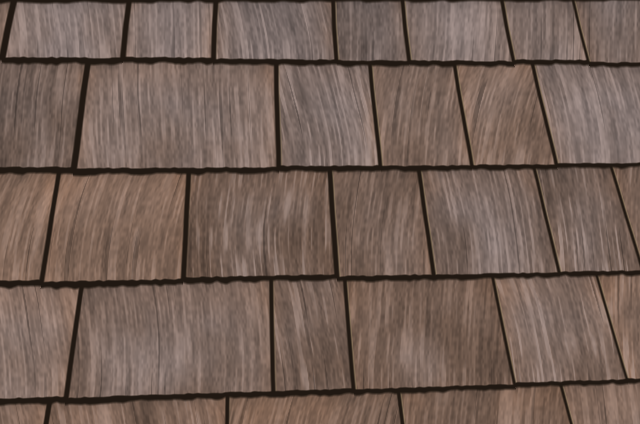
Write a Shadertoy shader that draws this texture.

```glsl
// Weathered wooden shingles in five overlapping courses with dark gaps and butt shadows.
// Each course spaces its joints by a warped formula; value noise, stretched along
// the wood and sheared per shingle, supplies grain, silvering and rust stains.

const int ROWS = 5;
const int MAX_JOINT = 8;
const vec3 BROWN  = vec3(0.485, 0.390, 0.335);
const vec3 GREY   = vec3(0.495, 0.440, 0.425);
const vec3 SILVER = vec3(0.690, 0.615, 0.590);
const vec3 RUST   = vec3(0.520, 0.370, 0.270);
const vec3 SHADOW = vec3(0.125, 0.095, 0.070);
const vec3 RIM    = vec3(0.590, 0.510, 0.390);
const float SHADOW_LEFT = 0.013, SHADOW_RIGHT = 0.008;  // below each butt
const float GAP_LEFT = 0.0145, GAP_RIGHT = 0.0060;      // between shingles
const float FAN = 0.085, FAN_CENTRE = 0.59;             // spread of joints downwards

// Per course: first joint, last joint, shingles between them
const vec3 SPAN[ROWS] = vec3[ROWS](
    vec3(0.031, 1.355, 6.0), vec3(0.192, 1.282, 4.0), vec3(0.118, 1.476, 5.0),
    vec3(0.173, 1.441, 4.0), vec3(0.092, 1.357, 3.0));
// Per course: bow, skew and alternation of the spacing
const vec3 WARP[ROWS] = vec3[ROWS](
    vec3(0.20, 0.0, 0.08), vec3(0.60, 0.05, 0.06), vec3(0.30, 0.0, -0.08),
    vec3(0.25, 0.035, 0.20), vec3(0.07, 0.0, 0.0));

float hash(vec2 p) {
    vec3 q = fract(vec3(p.xyx) * 0.1031);
    q += dot(q, q.yzx + 33.33);
    return fract((q.x + q.y) * q.z);
}

float noise(vec2 p) {
    vec2 i = floor(p), f = fract(p);
    f = f * f * (3.0 - 2.0 * f);
    return mix(mix(hash(i), hash(i + vec2(1, 0)), f.x),
               mix(hash(i + vec2(0, 1)), hash(i + vec2(1, 1)), f.x), f.y);
}

float fbm(vec2 p) {
    float sum = 0.0, amp = 0.5;
    for (int i = 0; i < 4; i++) {
        sum += amp * noise(p);
        p = p * 2.03 + 17.0;
        amp *= 0.5;
    }
    return sum / 0.9375;
}

// Height of a course's lower edge, measured down from the top
float courseEdge(float x, float r) {
    return 0.136 + 0.258 * r + 0.0039 * r * r + x * (0.008 - 0.0135 * r);
}

float jointX(int row, int k) {
    vec3 span = SPAN[row], warp = WARP[row];
    float t = float(k) / span.z;
    float alternate = (k & 1) == 1 ? warp.z : -warp.z;
    t += max(t * (1.0 - t), 0.0) * (warp.x + alternate) + warp.y * sin(6.2832 * t);
    return mix(span.x, span.y, t);
}

// Distances to the left and right joints, and the shingle's index
vec3 findShingle(vec2 p, int row) {
    float r = float(row);
    float middle = courseEdge(p.x, r) - 0.13;
    float x = FAN_CENTRE + (p.x - FAN_CENTRE) / (1.0 + FAN * (p.y - middle) / 0.25);
    x += 0.002 * (noise(vec2(p.y * 14.0, r * 9.0)) - 0.5);
    float left = -1.0, right = 3.0, id = -2.0;
    for (int k = -1; k <= MAX_JOINT; k++) {
        float j = jointX(row, k);
        if (j > x) { right = j; break; }
        left = j;
        id = float(k);
    }
    return vec3(x - left, right - x, id);
}

vec3 woodColour(vec2 p, vec2 seed, vec3 s, float rise) {
    float h1 = hash(seed), h2 = hash(seed + 31.7), h3 = hash(seed + 67.3);
    // Shear and bend the grain differently on every shingle
    vec2 q = vec2(p.x + (h1 - 0.5) * 0.22 * rise + (h2 - 0.5) * 1.6 * rise * rise, p.y);
    q.x += 0.006 * noise(p * 9.0 + seed);
    q += seed * 3.7;
    float fine   = noise(q * vec2(190.0, 13.0)) - 0.5;
    float broad  = noise(q * vec2(75.0, 5.0)) - 0.5;
    float rough  = noise(q * vec2(240.0, 95.0)) - 0.5;
    float blotch = fbm(q * vec2(9.0, 6.0)) - 0.5;

    float grey = clamp(0.85 - 0.75 * p.y + (h2 - 0.5) * 0.8 + blotch, 0.0, 1.0);
    vec3 col = mix(BROWN, GREY, grey);
    float edge = exp(-min(s.x, s.y) * 32.0) + 0.6 * smoothstep(0.14, 0.25, rise);
    col = mix(col, RUST, clamp(edge * (0.25 + blotch), 0.0, 0.4));
    col *= 0.98 + (h3 - 0.5) * 0.17 + 0.23 * fine + 0.15 * broad + 0.18 * rough + 0.32 * blotch;

    // Silvered streaks, strongest on a few shingles and near the butt
    float worn = 0.22 + 0.55 * smoothstep(0.65, 1.0, h1) * (1.0 - 0.6 * p.y);
    float streak = smoothstep(0.05, 0.45, fine + 0.5 * broad + 0.4 * blotch);
    col = mix(col, SILVER, streak * worn * (1.0 - 2.0 * rise));
    // Occasional dark checks along the grain
    float check = smoothstep(0.80, 0.96, noise(q * vec2(130.0, 4.0) + 51.0));
    return col * (1.0 - 0.20 * check);
}

void mainImage(out vec4 fragColor, in vec2 fragCoord) {
    vec2 p = fragCoord / iResolution.y;
    p.y = 1.0 - p.y;
    float aa = 1.2 / iResolution.y;
    float across = clamp(p.x / 1.5, 0.0, 1.0);

    // Upper courses overlap lower ones: the first butt below the point wins
    float upper = -0.006, butt = 0.0;
    vec3 s = vec3(0.0);
    vec2 seed = vec2(0.0);
    for (int row = 0; row < ROWS; row++) {
        float r = float(row);
        s = findShingle(p, row);
        seed = vec2(s.z + 5.0, r * 7.0 + 3.0);
        butt = courseEdge(p.x, r) + 0.006 * (hash(seed + 11.0) - 0.5)
             + 0.003 * (noise(vec2(p.x * 90.0, r * 5.0)) - 0.5);
        if (p.y < butt) break;
        upper = butt;
    }

    vec3 col = woodColour(p, seed, s, max(butt - p.y, 0.0));
    float halfGap = 0.5 * mix(GAP_LEFT, GAP_RIGHT, across) * (0.8 + 0.4 * hash(seed + 5.0));
    float leftEdge = s.x - halfGap, rightEdge = s.y - halfGap;

    // Lit left edges and pale butt rims
    float rim = smoothstep(0.0045, 0.001, leftEdge) * smoothstep(0.15, 0.6, across);
    col = mix(col, RIM, 0.65 * rim);
    col *= 1.0 + 0.10 * smoothstep(0.007, 0.002, butt - p.y);

    // Gaps between shingles and the shadow of the course above
    float wood = smoothstep(-aa, aa, min(leftEdge, rightEdge));
    wood *= smoothstep(0.0, 2.0 * aa, butt - p.y);
    float depth = mix(SHADOW_LEFT, SHADOW_RIGHT, across);
    depth *= 0.75 + 0.5 * noise(vec2(p.x * 45.0, seed.y));
    float below = p.y - upper - depth;
    wood *= smoothstep(-0.0015 - aa, 0.0015 + aa, below);
    col *= 1.0 - 0.12 * exp(-max(below, 0.0) * 70.0);
    fragColor = vec4(mix(SHADOW, col, wood), 1.0);
}
```
